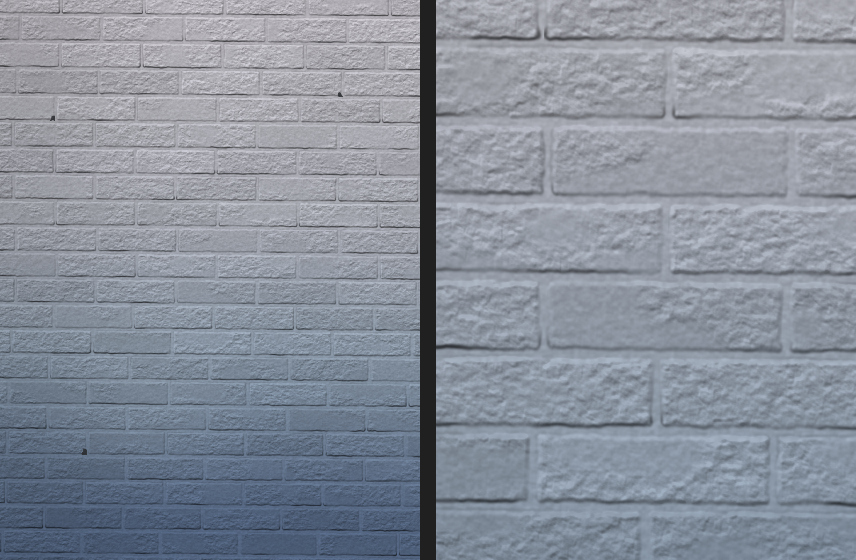
Left, the full canvas; right, a detail of the centre.
Write a Shadertoy shader that draws this texture.

```glsl
#define PITCH_TOP 0.1462
#define PITCH_BOTTOM 0.1408
#define HALF_GAP 0.0032
#define JOINT_JITTER 0.0014
#define EDGE_WOBBLE 0.0024
#define ROUGHNESS 1.3
#define LIGHT_STEP vec2(-0.0006, 0.0017)
#define LIGHT_GAIN 0.29
#define HOLE_CHANCE 0.022

float hash(vec2 p) {
    vec3 a = fract(vec3(p.xyx) * 0.1031);
    a += dot(a, a.yzx + 33.33);
    return fract((a.x + a.y) * a.z);
}

float noise(vec2 p) {
    vec2 i = floor(p), f = fract(p);
    f = f * f * (3.0 - 2.0 * f);
    return mix(mix(hash(i), hash(i + vec2(1, 0)), f.x),
               mix(hash(i + vec2(0, 1)), hash(i + vec2(1, 1)), f.x), f.y);
}

float fbm(vec2 p) {
    float sum = 0.0, amp = 0.5;
    for (int i = 0; i < 4; i++) {
        sum += amp * noise(p);
        p = mat2(1.6, 1.2, -1.2, 1.6) * p + 7.3;
        amp *= 0.55;
    }
    return sum;
}

struct Brick {
    vec2 id;     // column, row
    vec2 local;  // offset from the centre
    vec2 size;   // half extents
    float dist;  // signed distance to the edge
};

// Running bond whose courses get slightly shorter and narrower downwards
Brick findBrick(vec2 p) {
    float s = 1.0 - p.y - 0.0085 * p.x - 0.0247;
    float course = s * (20.78 + 1.054 * s);
    float row = floor(course);
    float rowHeight = 1.0 / (20.78 + 2.108 * s);
    float pitch = mix(PITCH_TOP, PITCH_BOTTOM, row / 21.0);
    float start = 0.03 - 0.000065 * row * row
                + 0.0065 * cos(0.63 * (row + 0.5)) * (1.0 - row / 21.0)
                + 0.5 * pitch * mod(row, 2.0);
    float u = (p.x - start) / pitch;
    float col = floor(u);
    float left = (u - col) * pitch - JOINT_JITTER * (hash(vec2(col, row) + 50.0) * 2.0 - 1.0);
    float right = (col + 1.0 - u) * pitch + JOINT_JITTER * (hash(vec2(col + 1.0, row) + 50.0) * 2.0 - 1.0);

    Brick b;
    b.id = vec2(col, row);
    b.local = vec2(0.5 * (left - right), (0.5 - fract(course)) * rowHeight);
    b.size = vec2(0.5 * (left + right), 0.5 * rowHeight) - HALF_GAP;
    vec2 q = abs(b.local) - b.size + 0.002;
    b.dist = length(max(q, 0.0)) + min(max(q.x, q.y), 0.0) - 0.002
           + EDGE_WOBBLE * (0.6 * noise(p * 90.0) + 0.4 * noise(p * 230.0) - 0.4);
    return b;
}

// Raised brick with painted-over grains and chipped patches
float surface(vec2 p) {
    Brick b = findBrick(p);
    float body = smoothstep(0.0018, -0.0022, b.dist);
    float wear = hash(b.id + 17.0);
    float patches = smoothstep(0.3, 0.65, noise(p * vec2(22.0, 34.0) + wear * 40.0) + 0.5 * wear - 0.12);
    float lumps = fbm(p * vec2(125.0, 160.0));
    float grains = smoothstep(0.35, 0.75, noise(p * vec2(230.0, 270.0) + 5.0));
    float chips = smoothstep(0.4, 0.56, fbm(p * vec2(55.0, 85.0) + 31.0));
    float relief = (lumps - 0.5) * mix(0.5, 1.5, patches)
                 + grains * mix(0.1, 0.32, patches) + 0.45 * chips * patches;
    return body * (1.0 + ROUGHNESS * relief) + (1.0 - body) * (0.4 * lumps + 0.12 * grains);
}

// Pale paint above, blue shade below
vec3 paint(float depth) {
    vec3 c = mix(vec3(0.685, 0.675, 0.70), vec3(0.625, 0.633, 0.665), smoothstep(0.0, 0.42, depth));
    c = mix(c, vec3(0.485, 0.54, 0.60), smoothstep(0.36, 0.73, depth));
    return mix(c, vec3(0.295, 0.36, 0.46), smoothstep(0.63, 0.98, depth));
}

void mainImage(out vec4 fragColor, in vec2 fragCoord) {
    vec2 p = fragCoord / iResolution.y;
    float depth = 1.0 - p.y;
    Brick b = findBrick(p);
    float body = smoothstep(0.0015, -0.0015, b.dist);

    // Base paint, uneven between bricks and a little paler in the joints
    vec3 color = paint(depth + 0.06 * (noise(p * 4.0) - 0.5));
    color *= mix(1.0 + 0.09 * depth, 0.96 + 0.07 * hash(b.id + 3.0), body);
    color *= 0.92 + 0.09 * smoothstep(0.0, 0.35, p.x);

    // Light from above
    float slope = surface(p) - surface(p + LIGHT_STEP);
    color *= 1.0 + LIGHT_GAIN * clamp(slope, -1.1, 0.55);
    color *= 0.96 + 0.08 * noise(p * 420.0);

    // Broken dark cracks below the bricks and beside some joints
    float line = exp(-pow((b.dist - 0.0008) / 0.0012, 2.0));
    float below = smoothstep(-0.6, -0.95, b.local.y / b.size.y);
    float broken = smoothstep(0.45, 0.8, noise(p * vec2(28.0, 45.0) + 9.0));
    color *= 1.0 - line * (0.1 + 0.38 * broken) * mix(0.25, 1.0, below);

    // Rare holes at the lower corners
    vec2 corner = b.local - vec2(b.size.x - 0.001, -b.size.y + 0.001);
    float hole = length(corner * vec2(1.0, 0.75)) - 0.0065 * noise(p * 190.0) - 0.001;
    float holed = step(hash(b.id + 71.0), HOLE_CHANCE);
    color = mix(color, vec3(0.16, 0.17, 0.18), 0.85 * holed * smoothstep(0.001, -0.001, hole));

    fragColor = vec4(color, 1.0);
}
```
